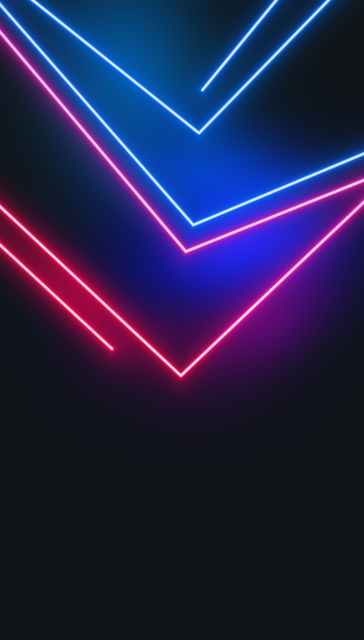
Reproduce this background procedurally as a WebGL 1 fragment shader.

```glsl
precision highp float;
// Neon chevrons over a dark backdrop lit by soft blue, violet and crimson light.
// Elliptical Gaussian pools tint the backdrop; each tube is a segment distance
// turned into a pale core, a saturated rim and a wide halo.

uniform vec2 u_resolution;

#define CORE_WIDTH 0.0026
#define RIM_WIDTH 0.0052
#define HALO_WIDTH 0.0150
#define HALO_GAIN 0.55
#define BASE vec3(0.055, 0.078, 0.090)
#define AZURE vec3(0.00, 0.42, 1.00)
#define MAGENTA vec3(0.98, 0.05, 0.66)
#define CRIMSON vec3(0.98, 0.02, 0.30)

// Elliptical pool of light, turned by an angle, 1 at its centre.
float pool(vec2 p, vec2 center, vec2 radius, float angle) {
  float c = cos(angle), s = sin(angle);
  vec2 d = p - center;
  d = vec2(c * d.x + s * d.y, c * d.y - s * d.x) / radius;
  return exp(-dot(d, d));
}

float segment(vec2 p, vec2 a, vec2 b) {
  vec2 ab = b - a;
  return length(p - a - ab * clamp(dot(p - a, ab) / dot(ab, ab), 0.0, 1.0));
}

float chevron(vec2 p, vec2 left, vec2 tip, vec2 right) {
  return min(segment(p, left, tip), segment(p, tip, right));
}

// Lays one glowing tube over the colour below it.
vec3 neon(vec3 below, float dist, vec3 tint) {
  float soft = 0.75 / u_resolution.y;
  float halo = exp(-dist / HALO_WIDTH) * HALO_GAIN;
  float rim = exp(-dist * dist / (RIM_WIDTH * RIM_WIDTH));
  float core = 1.0 - smoothstep(CORE_WIDTH - soft - 0.001, CORE_WIDTH + soft, dist);
  vec3 lit = mix(below, tint, halo);
  lit = mix(lit, tint, rim * 0.9);
  return mix(lit, mix(tint, vec3(1.0), 0.88), core);
}

vec3 backdrop(vec2 p) {
  vec3 c = BASE;
  // Broad cool light, then the bright blue heart
  c = mix(c, vec3(0.01, 0.36, 0.64), 0.88 * pool(p, vec2(0.205, 0.880), vec2(0.125, 0.175), 0.25));
  c = mix(c, vec3(0.03, 0.04, 0.50), 0.85 * pool(p, vec2(0.350, 0.600), vec2(0.205, 0.125), 0.20));
  c = mix(c, vec3(0.01, 0.30, 0.84), 0.85 * pool(p, vec2(0.335, 0.720), vec2(0.135, 0.085), -0.25));
  c = mix(c, vec3(0.08, 0.16, 1.00), 0.95 * pool(p, vec2(0.385, 0.620), vec2(0.120, 0.085), 0.30));
  // Warm light under the blue
  c = mix(c, vec3(0.42, 0.03, 0.50), 0.80 * pool(p, vec2(0.410, 0.495), vec2(0.120, 0.065), 0.70));
  c = mix(c, vec3(0.30, 0.04, 0.30), 0.65 * pool(p, vec2(0.270, 0.455), vec2(0.120, 0.070), 0.0));
  c = mix(c, vec3(0.58, 0.02, 0.25), 0.85 * pool(p, vec2(0.125, 0.535), vec2(0.120, 0.040), -0.75));
  // Faint spill below the lowest tip
  return mix(c, vec3(0.09, 0.06, 0.16), 0.45 * pool(p, vec2(0.300, 0.370), vec2(0.180, 0.080), 0.0));
}

void main() {
  vec2 p = gl_FragCoord.xy / u_resolution.y;
  vec3 color = backdrop(p);

  // Crimson tubes, warming to magenta on the right arm
  vec3 warm = mix(CRIMSON, MAGENTA, smoothstep(0.27, 0.42, p.x));
  color = neon(color, segment(p, vec2(-0.02, 0.636), vec2(0.175, 0.455)), CRIMSON);
  color = neon(color, chevron(p, vec2(-0.02, 0.696), vec2(0.2826, 0.413), vec2(0.60, 0.714)), warm);

  // Magenta chevron
  color = neon(color, chevron(p, vec2(-0.02, 0.974), vec2(0.2904, 0.607), vec2(0.60, 0.731)), MAGENTA);

  // Azure tubes
  color = neon(color, chevron(p, vec2(-0.02, 1.016), vec2(0.302, 0.6485), vec2(0.60, 0.773)), AZURE);
  color = neon(color, chevron(p, vec2(0.022, 1.023), vec2(0.311, 0.792), vec2(0.536, 1.023)), AZURE);
  color = neon(color, segment(p, vec2(0.3164, 0.8595), vec2(0.450, 1.022)), AZURE);

  gl_FragColor = vec4(color, 1.0);
}
```
